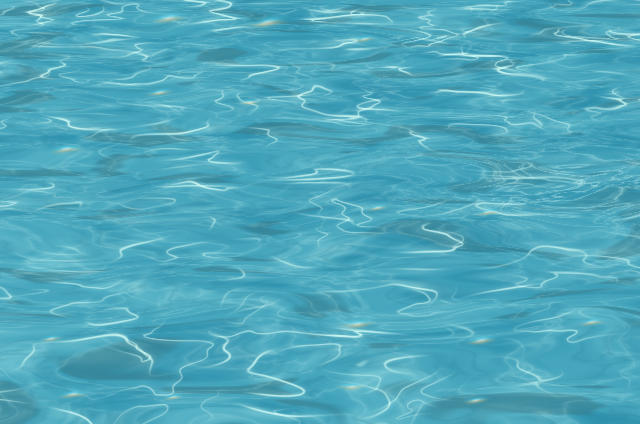
Give the GLSL for this texture, as a WebGL 2 fragment shader.

```glsl
#version 300 es
precision highp float;
uniform vec2 u_resolution;
out vec4 fragColor;

const vec3 DEEP = vec3(0.19, 0.58, 0.69);
const vec3 MID = vec3(0.27, 0.65, 0.74);
const vec3 PALE = vec3(0.39, 0.735, 0.80);
const vec3 SHADE = vec3(0.22, 0.49, 0.55);
const vec3 LIGHT = vec3(0.80, 0.97, 0.95);

float hash(vec2 p) {
  return fract(sin(dot(p, vec2(127.1, 311.7))) * 43758.5453);
}

float slope(vec2 cell, vec2 f, vec2 corner) {
  float angle = 6.2832 * hash(cell + corner);
  return dot(vec2(cos(angle), sin(angle)), f - corner);
}

// Gradient noise, roughly -0.7 to 0.7
float noise(vec2 p) {
  vec2 i = floor(p), f = fract(p);
  vec2 u = f * f * f * (f * (f * 6.0 - 15.0) + 10.0);
  float low = mix(slope(i, f, vec2(0, 0)), slope(i, f, vec2(1, 0)), u.x);
  float high = mix(slope(i, f, vec2(0, 1)), slope(i, f, vec2(1, 1)), u.x);
  return mix(low, high, u.y);
}

float fbm(vec2 p) {
  float sum = 0.0, amp = 1.0;
  for (int i = 0; i < 4; i++) {
    sum += amp * noise(p);
    p = p * 2.03 + 11.7;
    amp *= 0.5;
  }
  return sum;
}

// Receding surface: features flatten towards the top
vec2 waterPlane(vec2 p) {
  return vec2((p.x - 0.75) * (3.0 + 1.5 * p.y), p.y * (5.0 + 6.0 * p.y));
}

// Bending of the view by surface waves
vec2 refracted(vec2 q, float seed) {
  vec2 swell = vec2(noise(q * vec2(0.9, 1.5) + seed), noise(q * vec2(0.7, 1.2) - seed));
  float chop = noise(q * vec2(1.2, 3.6) + seed * 2.0);
  return q + 0.75 * swell + vec2(0.28, 0.07) * chop;
}

float field(vec2 p, float scale, float seed) {
  vec2 q = refracted(waterPlane(p), seed) * scale + seed;
  return noise(q) + 0.3 * noise(q * 2.1 + 5.0);
}

// Approximate signed distance to the zero contour, in canvas heights
float contour(vec2 p, float scale, float seed) {
  float h = 0.002, v = field(p, scale, seed);
  vec2 g = vec2(field(p + vec2(h, 0), scale, seed), field(p + vec2(0, h), scale, seed)) - v;
  return v / (length(g) / h + 1.0);
}

// Crisp thread of light with a faint glow on its inner side
float strand(float d, float width) {
  float core = 1.0 - smoothstep(0.0, width + 0.4 / u_resolution.y, abs(d));
  return 0.6 * core + 0.2 * exp(-abs(d) / (width * (d > 0.0 ? 6.0 : 1.6)));
}

// Thin ripple crests drawn out along the waves
float crests(vec2 q, float sharpness) {
  return pow(1.0 - min(abs(fbm(q)) * 1.6, 1.0), sharpness);
}

// Scattered spectral glints: colour and coverage
vec4 glint(vec2 p, vec2 grid) {
  vec2 cell = floor(p * grid);
  vec2 centre = 0.3 + 0.4 * vec2(hash(cell + 3.1), hash(cell + 8.7));
  vec2 size = vec2(0.022, 0.006) * (0.6 + 0.8 * hash(cell + 5.3));
  vec2 d = (p - (cell + centre) / grid) / size;
  d.y += 0.5 * sin(d.x * 1.3 + 6.0 * centre.x);
  vec3 hue = mix(vec3(0.95, 0.80, 0.55), vec3(0.35, 0.85, 0.95), smoothstep(-0.7, 0.5, d.y));
  return vec4(mix(hue, vec3(1), 0.5 * exp(-4.0 * dot(d, d))), exp(-dot(d, d)) * step(0.72, hash(cell + 1.9)));
}

void main() {
  vec2 p = gl_FragCoord.xy / u_resolution.y;
  vec2 q = waterPlane(p);
  vec2 bent = refracted(q, 4.0);

  // Body of the water
  float tone = 0.75 * fbm(bent * vec2(1.1, 1.4)) + 0.3 * noise(bent * vec2(1.3, 5.0));
  tone += 0.12 - 0.18 * p.y - 0.06 * p.x;
  vec3 color = mix(DEEP, MID, smoothstep(-0.5, 0.0, tone));
  color = mix(color, PALE, smoothstep(0.0, 0.7, tone));

  // Narrow grey reflections
  float streak = noise(bent * vec2(0.9, 2.0) + 23.0) + 0.5 * noise(bent * vec2(1.8, 6.0));
  color = mix(color, SHADE, 0.6 * smoothstep(0.2, 0.38, streak));

  // Nested rings and surface ripples
  float rings = pow(0.5 + 0.5 * sin(22.0 * field(p, 0.8, 31.0)), 5.0);
  color = mix(color, LIGHT, 0.15 * rings * smoothstep(-0.1, 0.4, noise(q * 0.9 + 7.0)));
  color = mix(color, LIGHT, 0.2 * crests(bent * vec2(1.2, 2.4) + 61.0, 9.0));
  color = mix(color, DEEP * 0.9, 0.3 * crests(bent * vec2(1.0, 2.6) + 83.0, 7.0));

  // Caustic network
  float broad = strand(contour(p, 1.05, 12.0), 0.003) * smoothstep(-0.15, 0.4, noise(q * 1.5 + 40.0));
  float fine = strand(contour(p, 1.7, 57.0), 0.0022) * smoothstep(-0.1, 0.4, noise(q * 1.3 + 70.0));
  color = mix(color, LIGHT, clamp(1.1 * broad + 0.8 * fine, 0.0, 0.92));

  // Choppy area
  vec2 away = (p - vec2(1.36, 0.56)) / vec2(0.34, 0.11);
  float choppy = exp(-dot(away, away));
  color = mix(color, DEEP, 0.35 * choppy);
  color = mix(color, LIGHT, 0.5 * choppy * crests(bent * vec2(3.0, 3.6) + 9.0, 6.0));

  vec4 spark = glint(p, vec2(4.0, 7.0));
  fragColor = vec4(mix(color, spark.rgb, 0.8 * spark.a), 1.0);
}
```
